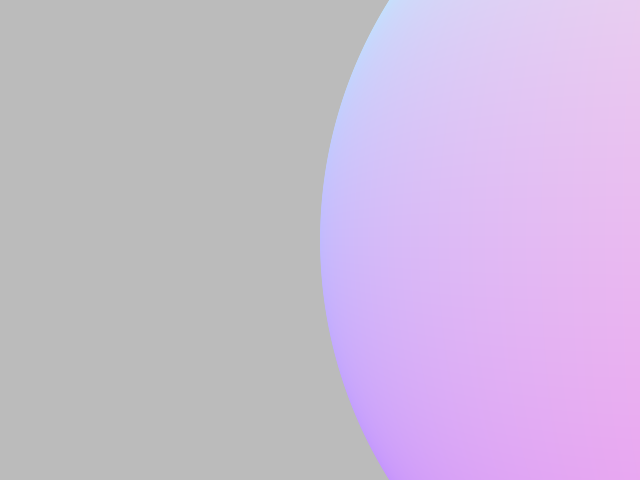
Write a WebGL 1 fragment shader that draws this texture map.

```glsl
precision highp float;

uniform vec2 u_resolution;

#define BACKDROP vec3(0.733)
#define RADIUS 0.939
#define CENTER vec2(0.939, 0.0)
#define RIM_COLOR vec3(0.745, 0.73, 1.0)
#define FACING_TINT vec3(0.10, 0.0, -0.03)
#define SIDE_TINT vec3(0.10, 0.0, -0.04)
#define RIM_GREEN 0.30
#define FACING_GREEN 0.135

// Pastel shading driven by the sphere normal
vec3 pearlColor(vec3 normal) {
  float grazing = 1.0 - normal.z;
  float facing = 1.0 - grazing * grazing;
  vec3 color = RIM_COLOR + FACING_TINT * facing + SIDE_TINT * (1.0 + normal.x);
  color.g += normal.y * mix(RIM_GREEN, FACING_GREEN, facing);
  return color;
}

void main() {
  // Canvas units: height is 1, the middle is the origin
  vec2 p = (gl_FragCoord.xy - 0.5 * u_resolution) / u_resolution.y;
  float pixel = 1.0 / u_resolution.y;

  // Sphere surface
  vec2 offset = (p - CENTER) / RADIUS;
  float depth = sqrt(max(0.0, 1.0 - dot(offset, offset)));
  vec3 sphere = pearlColor(vec3(offset, depth));

  // Smooth silhouette
  float edge = length(p - CENTER) - RADIUS;
  float coverage = 1.0 - smoothstep(-0.5 * pixel, 0.5 * pixel, edge);

  gl_FragColor = vec4(clamp(mix(BACKDROP, sphere, coverage), 0.0, 1.0), 1.0);
}
```
